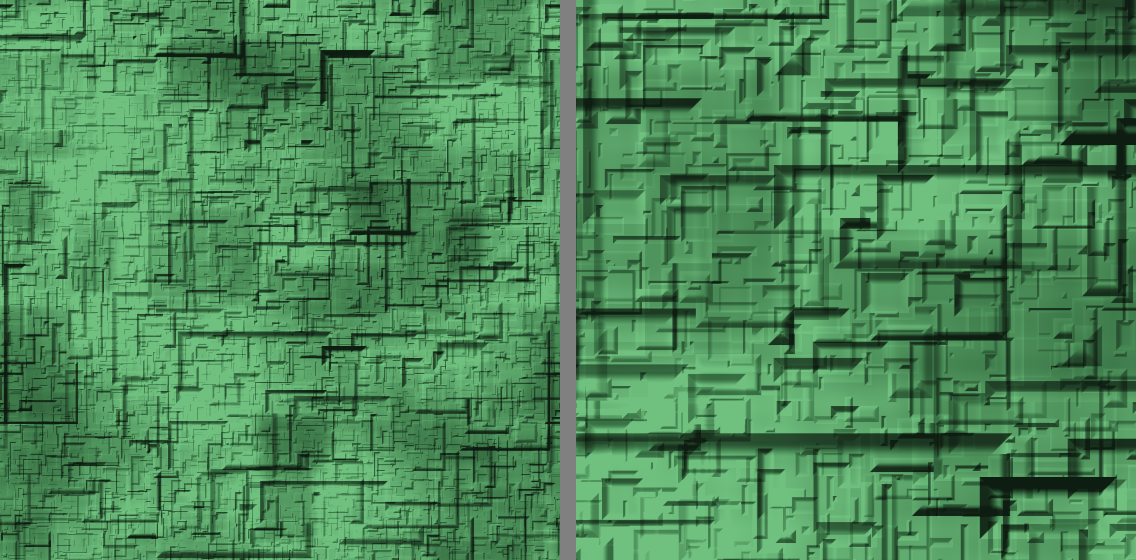
Left, the full canvas; right, a detail of the centre.
Write a WebGL 1 fragment shader that draws this texture.

```glsl
precision highp float;
// Green embossed circuit-like plating: six scales of overlapping rectangles,
// each painted over its neighbours with a mitred bevel lit from one corner,
// then tinted by wrapped gradient-noise clouds and soft rectangular stains.
uniform vec2 u_resolution;

#define LEVELS 6
#define BASE_CELLS 6.0    // cells across the tile at the coarsest scale
#define SCALE_STEP 1.6    // growth of cell count per scale
#define BEVEL 0.0145      // bevel width of the coarsest scale
#define BEVEL_STEP 0.77   // shrink of bevel width per scale
#define SHADOW 0.95       // depth of the dark bevels
#define GLINT 0.10        // strength of the lit bevels
#define PLATE_TONE 0.09   // brightness spread between plates
#define BRIGHTNESS 0.94
#define CLOUDS 0.46
#define STAIN 0.42

const vec3 MID_GREEN = vec3(0.24, 0.48, 0.29);
const vec3 LIGHT_GREEN = vec3(0.42, 0.73, 0.48);
const float MID_LEVEL = 0.64;

vec4 hash4(vec2 cell, float seed) {
  vec4 p = fract(vec4(cell.xyx, seed + 1.7) * vec4(0.1031, 0.1030, 0.0973, 0.1099));
  p += dot(p, p.wzxy + 33.33);
  return fract((p.xxyz + p.yzzw) * p.zywx);
}

// Whole cell index wrapped to the tile, safe against rounding in mod.
vec2 wrapCell(vec2 cell, vec2 period) {
  return floor(mod(cell + 0.5, period));
}

float gradientAt(vec2 cell, vec2 offset, vec2 period, float seed) {
  float angle = 6.2832 * hash4(wrapCell(cell, period), seed).x;
  return dot(vec2(cos(angle), sin(angle)), offset);
}

// Gradient noise that wraps after "period" cells, roughly -0.7 to 0.7.
float wrappedNoise(vec2 uv, vec2 period, float seed) {
  vec2 p = uv * period, cell = floor(p), f = p - cell;
  vec2 s = f * f * f * (f * (f * 6.0 - 15.0) + 10.0);
  vec2 e = vec2(1.0, 0.0);
  float low = mix(gradientAt(cell, f, period, seed),
                  gradientAt(cell + e.xy, f - e.xy, period, seed), s.x);
  float high = mix(gradientAt(cell + e.yx, f - e.yx, period, seed),
                   gradientAt(cell + e.xx, f - e.xx, period, seed), s.x);
  return mix(low, high, s.y);
}

// Light factor of one scale: later plates cover earlier ones.
float plates(vec2 uv, float cells, float bevel, float depth, float seed, float pixel) {
  vec2 p = uv * cells, home = floor(p);
  float aa = 1.2 * pixel * cells, light = 1.0;
  for (int j = -1; j <= 1; j++) {
    for (int i = -1; i <= 1; i++) {
      vec2 cell = home + vec2(float(i), float(j));
      vec2 id = wrapCell(cell, vec2(cells));
      vec4 shape = hash4(id, seed), look = hash4(id, seed + 31.0);
      vec2 halfSize = mix(vec2(0.1), vec2(0.9), shape.zw * shape.zw);
      vec2 q = p - cell - shape.xy;
      q *= look.x < 0.6 ? 1.0 : -1.0;                  // sunken or raised
      vec2 fromShade = halfSize + q * vec2(1.0, -1.0); // left and top sides
      vec2 fromLit = 2.0 * halfSize - fromShade;       // right and bottom sides
      float d = min(fromShade.x, fromShade.y);
      float e = min(fromLit.x, fromLit.y);
      float width = max(bevel * cells * mix(0.45, 1.25, look.y), aa);
      float inside = smoothstep(0.0, aa, min(d, e));
      float mitre = smoothstep(-aa, aa, e - d);
      float dark = (1.0 - smoothstep(0.4 * width, width, d)) * mitre;
      float lit = (1.0 - smoothstep(0.0, width, e)) * (1.0 - mitre);
      float side = fromShade.y < fromShade.x ? 1.0 : 0.82;
      float plate = 1.0 + PLATE_TONE * (look.w - 0.5) + GLINT * lit
                  - depth * side * mix(0.35, 1.0, look.z) * dark;
      light = mix(light, plate, inside);
    }
  }
  return light;
}

// Soft-edged rectangular stains, 0 to 1.
float stains(vec2 uv, float cells) {
  vec2 p = uv * cells, home = floor(p);
  float clean = 1.0;
  for (int j = -1; j <= 1; j++) {
    for (int i = -1; i <= 1; i++) {
      vec2 cell = home + vec2(float(i), float(j));
      vec4 h = hash4(wrapCell(cell, vec2(cells)), 77.0);
      vec2 edge = mix(vec2(0.2), vec2(0.6), h.zw) - abs(p - cell - h.xy);
      vec2 cover = smoothstep(0.0, 0.12, edge);
      clean *= 1.0 - 0.7 * cover.x * cover.y * fract(h.x * 7.0 + h.w * 5.0);
    }
  }
  return 1.0 - clean;
}

void main() {
  vec2 uv = gl_FragCoord.xy / u_resolution;
  float pixel = 1.0 / min(u_resolution.x, u_resolution.y);
  // Broad tone: clouds, brushed streaks and stains
  float cloud = wrappedNoise(uv, vec2(2.0, 3.0), 3.0)
              + 0.5 * wrappedNoise(uv, vec2(4.0, 7.0), 5.0);
  float streak = wrappedNoise(uv, vec2(9.0, 70.0), 7.0)
               + wrappedNoise(uv, vec2(60.0, 8.0), 9.0);
  float tone = BRIGHTNESS + CLOUDS * cloud + 0.06 * streak;
  tone *= 1.0 - STAIN * stains(uv, 5.0);
  // Relief, coarse to fine; bright areas are shallower
  float relief = 1.0, scale = 1.0, bevel = BEVEL;
  for (int k = 0; k < LEVELS; k++) {
    float level = float(k);
    float depth = SHADOW * mix(1.0, 0.65, level / 5.0) * clamp(0.95 - 0.6 * cloud, 0.6, 1.0);
    float cells = floor(BASE_CELLS * scale + 0.5);
    relief *= plates(uv, cells, bevel, depth, level * 3.0 + 11.0, pixel);
    scale *= SCALE_STEP;
    bevel *= BEVEL_STEP;
  }
  float value = clamp(tone * relief, 0.15, 1.04);
  vec3 color = MID_GREEN * min(value / MID_LEVEL, 1.0);
  color += (LIGHT_GREEN - MID_GREEN) * max(value - MID_LEVEL, 0.0) / (1.0 - MID_LEVEL);
  gl_FragColor = vec4(color, 1.0);
}
```
